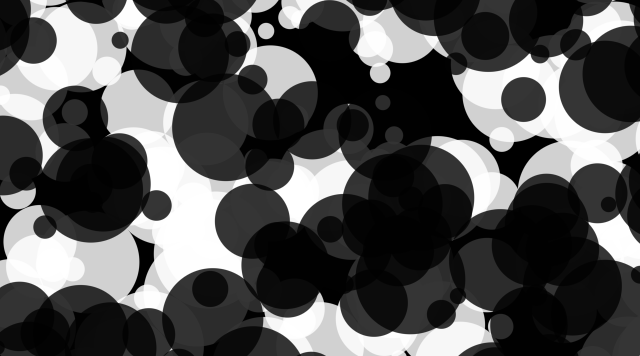
Reproduce this pattern procedurally as a Shadertoy shader.

```glsl
const float MIN_RADIUS = 0.02;
const float MAX_RADIUS = 0.155;
const float SCATTER = 0.4;
const vec3 BACKGROUND = vec3(0.0);
const vec3 PALE_INK = vec3(1.0);
const vec3 DARK_INK = vec3(0.004);

// Integer hash: two values in 0..1
vec2 hash2(uvec2 v) {
    v = v * 1664525u + 1013904223u;
    v.x += v.y * 1664525u;
    v.y += v.x * 1664525u;
    v ^= v >> 16u;
    v.x += v.y * 1664525u;
    v.y += v.x * 1664525u;
    v ^= v >> 16u;
    return vec2(v >> 8u) / 16777216.0;
}

// Coverage of a soft-edged disc
float disc(vec2 p, vec2 center, float radius, float blur) {
    return 1.0 - smoothstep(-blur, blur, length(p - center) - radius);
}

// Evenly spread sequence, loosened by random offsets and wrapped
vec2 scatteredPoint(int index, uint seed) {
    vec2 even = fract(float(index) * vec2(0.75488, 0.56984));
    vec2 offset = hash2(uvec2(uint(index), seed)) - 0.5;
    return fract(even + SCATTER * offset);
}

// Light left over after passing through a layer of translucent discs
float transmittance(vec2 p, vec2 canvas, int count, uint seed, float opacity, float blur) {
    float light = 1.0;
    for (int i = 0; i < count; i++) {
        float size = (float(i) + 0.5) / float(count);
        float radius = mix(MIN_RADIUS, MAX_RADIUS, size);
        vec2 center = mix(vec2(-MAX_RADIUS), canvas + MAX_RADIUS, scatteredPoint(i, seed));
        light *= 1.0 - opacity * disc(p, center, radius, blur);
    }
    return light;
}

void mainImage(out vec4 fragColor, in vec2 fragCoord) {
    // Canvas height is one unit
    vec2 canvas = iResolution.xy / iResolution.y;
    vec2 p = fragCoord / iResolution.y;
    float blur = 0.7 / iResolution.y;

    // Pale discs below, dark discs on top
    float throughPale = transmittance(p, canvas, 159, 17u, 0.82, blur);
    float throughDark = transmittance(p, canvas, 121, 91u, 0.795, blur);
    vec3 color = mix(PALE_INK, BACKGROUND, throughPale);
    color = mix(DARK_INK, color, throughDark);

    fragColor = vec4(color, 1.0);
}
```
